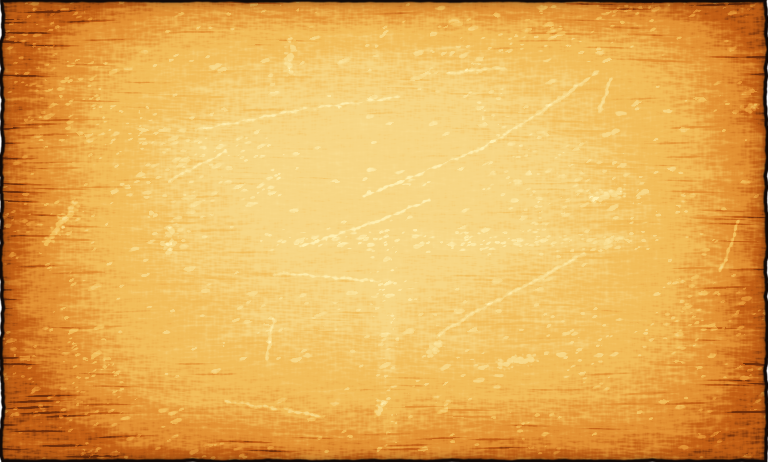
Reproduce this texture procedurally as a Shadertoy shader.

```glsl
// An aged, sunlit parchment board with burnt ragged borders and pale scratches.
// A scalar tone (side burns, centre glow, stretched cellular grain) drives a warm
// colour ramp; segment distances and cellular flecks add the worn highlights.

// Scratch endpoints (from.xy, to.xy) in canvas fractions.
const vec4 SCRATCHES[12] = vec4[12](
    vec4(.779, .844, .625, .675), vec4(.625, .675, .475, .578),
    vec4(.560, .567, .390, .463), vec4(.759, .455, .573, .275),
    vec4(.254, .723, .520, .794), vec4(.221, .610, .293, .675),
    vec4(.293, .134, .423, .095), vec4(.358, .405, .495, .394),
    vec4(.345, .220, .358, .307), vec4(.937, .415, .961, .524),
    vec4(.780, .760, .797, .827), vec4(.586, .838, .658, .853));

// Broader rubbed patches, same layout.
const vec4 SMEARS[8] = vec4[8](
    vec4(.770, .570, .808, .582), vec4(.652, .212, .692, .226),
    vec4(.220, .455, .223, .510), vec4(.379, .845, .379, .905),
    vec4(.060, .480, .098, .556), vec4(.560, .235, .570, .255),
    vec4(.970, .765, .980, .772), vec4(.495, .110, .497, .135));

vec2 hash2(vec2 cell) {
    vec3 q = fract(cell.xyx * vec3(.1031, .1030, .0973));
    q += dot(q, q.yzx + 33.33);
    return fract((q.xx + q.yz) * q.zy);
}

// x: distance to the nearest feature point, y: random value of its cell.
vec2 cellular(vec2 p) {
    vec2 base = floor(p), nearest = vec2(9.0, 0.0);
    for (int j = -1; j <= 1; j++)
    for (int i = -1; i <= 1; i++) {
        vec2 cell = base + vec2(i, j);
        vec2 h = hash2(cell + 57.0);
        float d = length(cell + h - p);
        if (d < nearest.x) nearest = vec2(d, fract(h.x * 7.3 + h.y * 3.1));
    }
    return nearest;
}

float layeredSines(vec2 p) {
    float sum = 0.0, amp = 0.5;
    for (int i = 0; i < 4; i++) {
        sum += amp * sin(p.x + 1.7 * sin(p.y)) * sin(p.y + 1.3 * sin(p.x * 0.7));
        p = mat2(1.5, 1.1, -1.1, 1.5) * p + 2.3;
        amp *= 0.6;
    }
    return sum;
}

float stroke(vec2 p, vec4 ends, vec2 scale, float width, float soft) {
    vec2 a = ends.xy * scale, ab = ends.zw * scale - a;
    float d = length(p - a - ab * clamp(dot(p - a, ab) / dot(ab, ab), 0.0, 1.0));
    return 1.0 - smoothstep(width - soft, width + soft, d);
}

// Chipped inset of one border along coordinate t.
float raggedInset(float t, float seed, float depth) {
    float chip = cellular(vec2(t * 19.0, seed)).x + .5 * cellular(vec2(t * 53.0, seed)).x;
    return depth * (.75 * chip + .2 * sin(t * 31.0 + seed));
}

float sheetDistance(vec2 p, float aspect) {
    float side = min(p.x - raggedInset(p.y, 3.4, .009),
                     aspect - p.x - raggedInset(p.y, 8.6, .008));
    float cap = min(p.y - raggedInset(p.x, 14.3, .004),
                    1.0 - p.y - raggedInset(p.x, 21.7, .003));
    return min(side, cap);
}

vec3 parchmentRamp(float tone) {
    vec3 c = mix(vec3(.44, .18, .04), vec3(.76, .37, .08), smoothstep(.0, .25, tone));
    c = mix(c, vec3(.89, .57, .20), smoothstep(.25, .5, tone));
    c = mix(c, vec3(.95, .74, .35), smoothstep(.5, .74, tone));
    c = mix(c, vec3(.97, .84, .52), smoothstep(.74, .96, tone));
    return mix(c, vec3(1.0, .94, .70), smoothstep(.96, 1.3, tone));
}

// Irregular chips: cells picked by density, outlines broken by fine wear.
float chips(vec2 p, float density, float wear) {
    vec2 cell = cellular(p);
    float radius = .12 + .3 * fract(cell.y * 17.0) - .25 * (wear - .45);
    return (1.0 - smoothstep(radius - .14, radius + .14, cell.x)) * step(1.0 - density, cell.y);
}

void mainImage(out vec4 fragColor, in vec2 fragCoord) {
    vec2 uv = fragCoord / iResolution.xy;
    float aspect = iResolution.x / iResolution.y, pixel = 1.0 / iResolution.y;
    vec2 scale = vec2(aspect, 1.0), p = uv * scale;

    // Burnt sides and a broad glow left of centre.
    float stain = layeredSines(p * vec2(5.0, 9.0));
    vec4 burn = exp(-vec4(uv.x, 1.0 - uv.x, uv.y, 1.0 - uv.y) / vec4(.10, .075, .11, .075));
    float burnt = dot(burn, vec4(.58, .60, .50, .42)) * (1.0 + .4 * stain);
    burnt = min(burnt, .50 + .12 * burnt);
    vec2 glow = (uv - vec2(.46, .60)) / vec2(.34, .42);
    float tone = .80 + .21 * exp(-dot(glow, glow)) - burnt + .05 * stain;

    // Horizontal fibres and a fine weave.
    float edge = clamp(burnt * 1.6, 0.0, 1.0);
    vec2 warped = p + vec2(0.0, .004 * sin(p.x * 9.0 + p.y * 21.0));
    float grain = cellular(warped * vec2(5.0, 55.0)).x + cellular(warped * vec2(14.0, 110.0)).x - .9;
    float fine = cellular(warped * vec2(45.0, 170.0)).x + .6 * cellular(warped * vec2(150.0, 28.0)).x - .75;
    tone += grain * mix(.06, .16, edge) + fine * mix(.10, .16, edge);

    // Thin cracks that open toward the borders.
    vec2 crack = cellular(warped * vec2(5.0, 120.0) + 40.0);
    tone -= (1.0 - smoothstep(.1, .4, crack.x)) * step(.8, crack.y) * (.06 + .28 * edge);

    // Scratches, rubbed patches and flecks.
    float wear = cellular(p * vec2(75.0, 95.0)).x;
    vec2 bent = p + .003 * vec2(sin(p.y * 24.0), sin(p.x * 17.0)) + .0012 * sin(p.yx * 140.0);
    float marks = 0.0;
    for (int i = 0; i < 12; i++)
        marks = max(marks, stroke(bent, SCRATCHES[i], scale, .005 - .006 * wear, .002 + pixel * .5));
    for (int i = 0; i < 8; i++)
        marks = max(marks, .8 * stroke(bent, SMEARS[i], scale, .015 - .020 * wear, .005));
    float band = exp(-pow((uv.y - .478) / .018, 2.0)) * smoothstep(.28, .5, uv.x) * (1.0 - smoothstep(.8, .95, uv.x));
    float column = exp(-pow((uv.x - .505) / .012, 2.0)) * (1.0 - smoothstep(.4, .55, uv.y));
    float density = .03 + .20 * smoothstep(.05, .4, stain) + .45 * band + .25 * column;
    vec2 slanted = bent + vec2(0.0, -.2 * p.x);
    float flecks = max(chips(slanted * vec2(34.0, 76.0), density, wear),
                       chips(slanted * vec2(70.0, 120.0) + 9.0, density * .7, wear));
    tone += .28 * marks + .19 * flecks + .05 * band + .05 * column;
    vec3 color = parchmentRamp(tone);

    // Scorched rim, then the pale ground outside the sheet.
    float d = sheetDistance(p, aspect);
    color *= 1.0 - .4 * exp(-max(d, 0.0) / .007);
    color = mix(vec3(.07, .04, .03), color, smoothstep(.001, .004 + pixel, d));
    color = mix(vec3(1.0), color, smoothstep(-pixel, pixel, d + .004));
    fragColor = vec4(color, 1.0);
}
```
